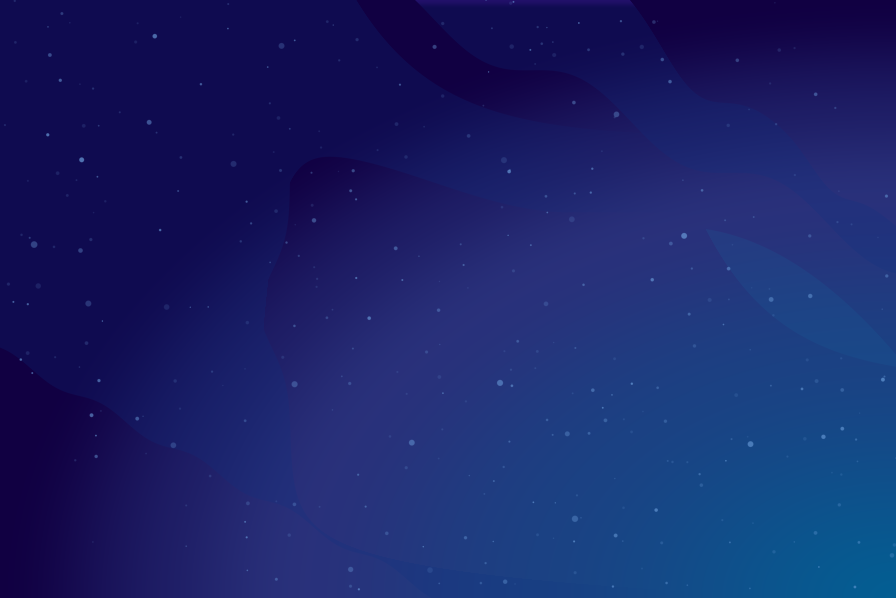
Reproduce this background procedurally as a Shadertoy shader.

```glsl
#define TEAL   vec3(0.00, 0.38, 0.58)
#define BLUE   vec3(0.11, 0.25, 0.51)
#define VIOLET vec3(0.16, 0.19, 0.48)
#define INDIGO vec3(0.11, 0.10, 0.38)
#define NIGHT  vec3(0.065, 0.00, 0.26)
#define VEIL   vec3(0.04, 0.19, 0.50)
#define LEAF   vec3(0.08, 0.40, 0.62)
#define STAR   vec3(0.42, 0.62, 0.86)
#define VEIL_ALPHA 0.22
#define STAR_RADIUS 0.0055

vec3 hash3(vec2 p) {
    vec3 q = fract(vec3(p.xyx) * vec3(0.1031, 0.1030, 0.0973));
    q += dot(q, q.yxz + 33.33);
    return fract((q.xxy + q.yzz) * q.zyx);
}

float bump(float x, float center, float width) {
    float d = (x - center) / width;
    return exp(-d * d);
}

// Antialiased step: 1 where the signed value is positive
float cover(float d) {
    return smoothstep(-0.75, 0.75, d * iResolution.y);
}

// Elliptical glow rising from the lower right corner
vec3 glow(vec2 p) {
    float d = length((p - vec2(1.5, 0.0)) / vec2(1.5, 1.0));
    vec3 c = mix(TEAL, BLUE, smoothstep(-0.1, 0.47, d));
    c = mix(c, VIOLET, smoothstep(0.40, 0.68, d));
    c = mix(c, INDIGO, smoothstep(0.66, 0.87, d));
    return mix(c, NIGHT, smoothstep(0.82, 1.0, d));
}

// Large veil on the left, hollowed on its right side
float leftVeil(vec2 p) {
    float ground = 0.412 - 0.56 * p.x + 0.008 * sin(40.0 * p.x + 1.0);
    float sky = 0.77 + 0.23 * exp((0.596 - p.x) / 0.14);
    float wall = 0.485 + 0.072 * exp((0.10 - p.y) / 0.04) - 0.05 * bump(p.y, 0.482, 0.09);
    float roof = 0.745 - 0.10 * smoothstep(0.5, 0.95, p.x)
               - 0.05 * exp((0.485 - p.x) / 0.025);
    float hollow = cover(p.x - wall) * cover(roof - p.y);
    float fade = 1.0 - smoothstep(0.75, 1.2, p.x);
    return cover(p.y - ground) * cover(sky - p.y) * (1.0 - hollow) * fade;
}

// Rippled band falling from the top edge to the right
float rightVeil(vec2 p) {
    float low = 1.0 - 0.52 * (p.x - 0.664) + 0.028 * sin(19.04 * (p.x - 0.89));
    float high = 1.0 - 0.87 * (p.x - 1.064)
               - 0.07 * bump(p.x, 1.16, 0.075) - 0.035 * bump(p.x, 1.39, 0.05);
    return cover(p.y - low) * cover(high - p.y);
}

// Pointed sliver at the right edge
float sliver(vec2 p) {
    float d = p.x - 1.18;
    float high = 0.617 - 0.15 * d - 1.6 * d * d;
    float low = 0.365 + 0.252 * exp(-d / 0.13);
    return cover(d) * cover(high - p.y) * cover(p.y - low);
}

// One jittered disc per chosen grid cell
float stars(vec2 p, float cell, float radius, float chance, float seed) {
    vec2 id = floor(p / cell);
    vec3 place = hash3(id + seed);
    vec3 look = hash3(id + seed + 57.0);
    vec2 center = (id + 0.2 + 0.6 * place.xy) * cell;
    float sparse = smoothstep(0.1, 0.5, center.y + 0.7 * center.x)
                 * (1.0 - 0.6 * smoothstep(2.0, 2.3, center.x + center.y));
    float size = radius * mix(0.5, 1.0, look.x);
    float alpha = mix(0.15, 0.7, look.y * look.y);
    return step(place.z, chance * sparse) * alpha * cover(size - length(p - center));
}

void mainImage(out vec4 fragColor, in vec2 fragCoord) {
    vec2 p = fragCoord / iResolution.y;
    vec3 color = glow(p);

    // Translucent shapes
    color = mix(color, VEIL, VEIL_ALPHA * leftVeil(p));
    color = mix(color, VEIL, VEIL_ALPHA * rightVeil(p));
    color = mix(color, LEAF, 0.18 * sliver(p));

    // Thin violet light along the top edge
    float rim = smoothstep(0.985, 1.0, p.y) * rightVeil(p);
    color += vec3(0.07, 0.02, 0.10) * rim;

    // Star layers from large to fine
    for (int i = 0; i < 3; i++) {
        float k = float(i);
        float scale = exp2(-0.8 * k);
        float light = stars(p, 0.11 * scale, STAR_RADIUS * scale, 0.45 - 0.14 * k, 19.0 * k + 3.0);
        color = mix(color, STAR, light);
    }
    fragColor = vec4(color, 1.0);
}
```
